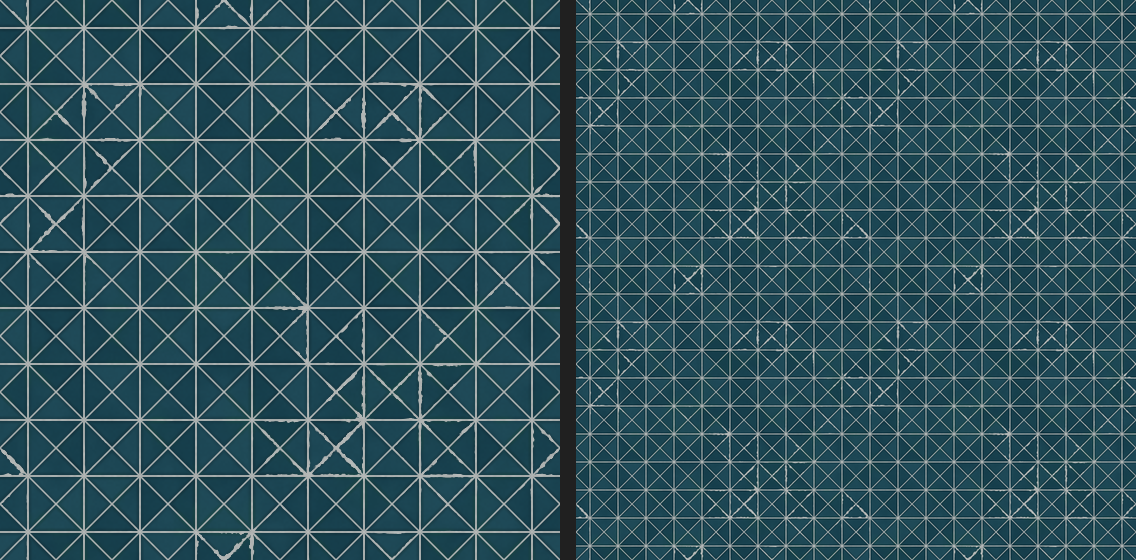
Left, the tile; right, the same tile 2 across and 2 down.
Reproduce this pattern procedurally as a WebGL 1 fragment shader.

```glsl
precision highp float;

uniform vec2 u_resolution;

#define REPEATS 10.0
#define GRID_HALF_WIDTH 0.0160
#define DIAGONAL_HALF_WIDTH 0.0135
#define CHIP_DEPTH 0.036
#define WEAR_START 0.53
#define SHADOW_WIDTH 0.075
#define DEEP_TEAL vec3(0.085, 0.242, 0.295)
#define LIGHT_TEAL vec3(0.122, 0.290, 0.345)
#define GREEN_TINT vec3(0.105, 0.290, 0.275)
#define GROUT vec3(0.695, 0.710, 0.705)

float hash(vec2 p) {
  vec3 q = fract(vec3(p.xyx) * 0.1031);
  q += dot(q, q.yzx + 33.33);
  return fract((q.x + q.y) * q.z);
}

// Value noise over the unit canvas; a whole frequency makes it wrap.
float wrapNoise(vec2 uv, float frequency, float seed) {
  vec2 p = uv * frequency;
  vec2 cell = floor(p);
  vec2 t = fract(p);
  t = t * t * (3.0 - 2.0 * t);
  vec2 lo = mod(cell, frequency) + seed;
  vec2 hi = mod(cell + 1.0, frequency) + seed;
  return mix(mix(hash(lo), hash(vec2(hi.x, lo.y)), t.x),
             mix(hash(vec2(lo.x, hi.y)), hash(hi), t.x), t.y);
}

float wrapFbm(vec2 uv, float frequency, float seed) {
  float sum = 0.0;
  float weight = 0.5;
  for (int i = 0; i < 4; i++) {
    sum += weight * wrapNoise(uv, frequency, seed);
    frequency *= 2.0;
    weight *= 0.5;
    seed += 17.0;
  }
  return sum / 0.9375;
}

// Which quarter of the square: right, left, top or bottom.
float quarterIndex(vec2 f) {
  if (abs(f.x) > abs(f.y)) return f.x > 0.0 ? 0.0 : 1.0;
  return f.y > 0.0 ? 2.0 : 3.0;
}

void main() {
  vec2 uv = gl_FragCoord.xy / u_resolution;
  float pixel = REPEATS / min(u_resolution.x, u_resolution.y);

  // Squares are shifted by half a repeat, so the canvas edge cuts them.
  vec2 p = uv * REPEATS + 0.5;
  vec2 square = mod(floor(p), REPEATS);
  vec2 f = fract(p) - 0.5;
  vec2 a = abs(f);
  vec2 tile = square + vec2(23.0, 41.0) * (quarterIndex(f) + 1.0);

  // Distances from the grid line and the nearest diagonal.
  float gridDist = 0.5 - max(a.x, a.y);
  float diagonalDist = abs(a.x - a.y) * 0.70711;

  // Wear gathers in patches, then varies by square and by tile.
  float wear = 0.45 * wrapNoise(uv, 5.0, 61.0)
             + 0.32 * hash(square + 131.0) + 0.23 * hash(tile + 7.0);
  wear = smoothstep(WEAR_START, WEAR_START + 0.22, wear);
  float stretch = smoothstep(0.32, 0.62, wrapNoise(uv, 37.0, 211.0));
  float ragged = 0.6 * wrapNoise(uv, 130.0, 307.0)
               + 0.4 * wrapNoise(uv, 270.0, 401.0);
  float chip = CHIP_DEPTH * wear * stretch * smoothstep(0.2, 0.85, ragged);

  float edge = min(gridDist - GRID_HALF_WIDTH,
                   diagonalDist - DIAGONAL_HALF_WIDTH);
  float grout = 1.0 - smoothstep(-0.6 * pixel, 0.6 * pixel, edge - chip);

  // Glaze: one tone per tile, clouded, with darker rims.
  float cloud = wrapFbm(uv, 20.0, 503.0);
  float tone = 0.55 * hash(tile) + 0.2 * hash(square + 71.0) + 0.5 * (cloud - 0.25);
  vec3 color = mix(DEEP_TEAL, LIGHT_TEAL, smoothstep(0.15, 0.85, tone));
  float rim = 1.0 - smoothstep(0.0, SHADOW_WIDTH, edge);
  float rimStrength = 0.08 + 0.12 * hash(tile + 19.0);
  color *= 1.0 - rim * rimStrength;
  float green = smoothstep(0.5, 0.75, wrapFbm(uv, 14.0, 601.0));
  color = mix(color, GREEN_TINT, green * (0.1 + 0.5 * rim));
  color *= 0.985 + 0.03 * wrapNoise(uv, 240.0, 701.0);

  // Grout with a faint grain.
  vec3 groutColor = GROUT * (0.965 + 0.07 * wrapNoise(uv, 180.0, 809.0));
  gl_FragColor = vec4(mix(color, groutColor, grout), 1.0);
}
```
